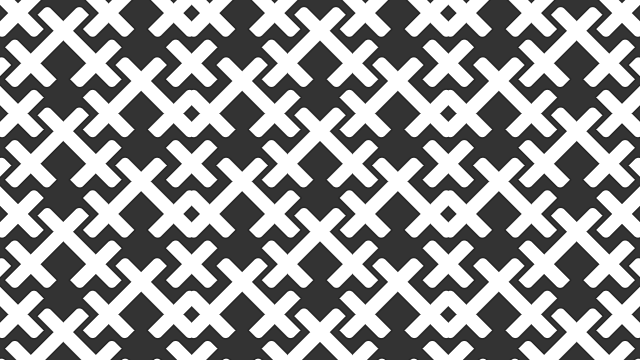
This pattern is drawn by a WebGL 2 fragment shader. Its source:

```glsl
#version 300 es
precision highp float;
// Interlocking lattice of white diagonal bars on charcoal: arrow-like motifs,
// each an apex with two crossed feet, repeat in half-drop columns, with a plain
// cross between paired columns. Bars are rotated boxes with two rounded corners.
uniform vec2 u_resolution;
out vec4 fragColor;

// Lengths are fractions of the canvas height.
const vec2 PERIOD = vec2(0.7130, 0.2790);
const float STEP = 0.0903;          // apex to foot crossing, along each axis
const float REACH = 0.0579;         // crossing to bar end, along each axis
const float HALF_WIDTH = 0.0191;
const float CORNER = 0.0139;
const float PAIR_OFFSET = 0.1403;   // plain cross to neighbouring motif column
const float RIM_WIDTH = 0.0042;
const float ROOT2 = 1.41421356;

const vec3 WHITE = vec3(1.0);
const vec3 CHARCOAL = vec3(0.20);
const vec3 RIM = vec3(0.15);

// Offset from the nearest repeat of a centre.
vec2 repeatAround(vec2 p, vec2 centre) {
    vec2 q = p - centre;
    return q - PERIOD * floor(q / PERIOD + 0.5);
}

// Rising 45 degree bar; corners facing up or down are rounded, side ones sharp.
float bar(vec2 p, float axisReach) {
    vec2 q = vec2(p.x + p.y, p.y - p.x) / ROOT2;
    float radius = q.x * q.y > 0.0 ? CORNER : 0.0;
    vec2 e = abs(q) - vec2(axisReach * ROOT2, HALF_WIDTH) + radius;
    return length(max(e, 0.0)) + min(max(e.x, e.y), 0.0) - radius;
}

float plainCross(vec2 p) {
    return min(bar(p, REACH), bar(vec2(-p.x, p.y), REACH));
}

// Two long bars crossing at the apex, each crossed by a short bar at its foot.
float motif(vec2 p) {
    float d = 1.0;
    for (float side = -1.0; side <= 1.0; side += 2.0) {
        vec2 q = vec2(side * p.x, p.y);
        float leg = bar(vec2(0.5 * STEP - q.x, q.y), 0.5 * STEP + REACH);
        float foot = bar(q - vec2(STEP, -0.5 * STEP), REACH);
        d = min(d, min(leg, foot));
    }
    return d;
}

float lattice(vec2 p) {
    vec2 column = vec2(0.0, STEP);
    vec2 middle = vec2(0.5 * PERIOD.x, STEP);
    float d = motif(repeatAround(p, column));
    d = min(d, plainCross(repeatAround(p, middle - vec2(0.0, 0.5 * STEP))));

    // Half-dropped pair on either side of the plain cross.
    for (float side = -1.0; side <= 1.0; side += 2.0) {
        vec2 centre = middle + vec2(side * PAIR_OFFSET, -0.5 * PERIOD.y);
        d = min(d, motif(repeatAround(p, centre)));
    }
    return d;
}

float coverage(float d, float pixel) {
    return clamp(0.5 - d / pixel, 0.0, 1.0);
}

void main() {
    float pixel = 1.0 / u_resolution.y;
    vec2 p = (gl_FragCoord.xy - 0.5 * u_resolution) * pixel;
    float d = lattice(p);

    // Charcoal ground, fine darker rim, white bars.
    vec3 color = mix(CHARCOAL, RIM, coverage(d - RIM_WIDTH, pixel));
    color = mix(color, WHITE, coverage(d, pixel));
    fragColor = vec4(color, 1.0);
}
```
